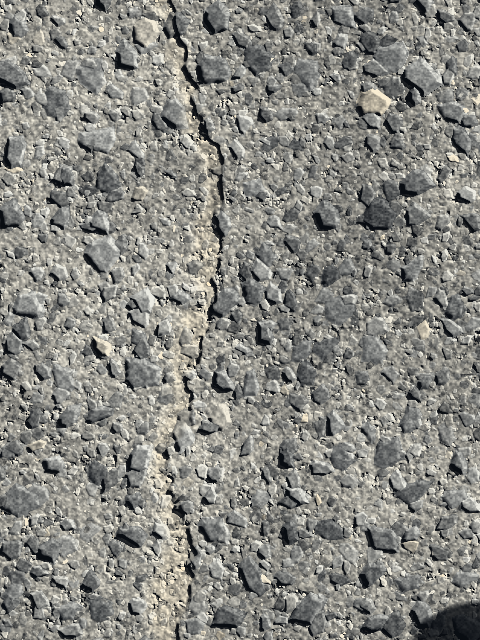
A WebGL 2 fragment shader for this texture:

```glsl
#version 300 es
precision highp float;
// Worn asphalt in low sun: faceted stones of six sizes sit in a rough, pitted bed
// that is split by a ragged sandy crack. The layers build a height field, which is
// then lit by its slope towards the sun and by short marched shadows.

uniform vec2 u_resolution;
out vec4 fragColor;

const float TAU = 6.2832;
const vec2 SUN = vec2(0.75, 0.66);
const int LAYERS = 6;
const int SHADOW_STEPS = 4;

struct Surface {
    float height;
    float tone;
    float warmth;
};

float hash(vec2 p) {
    return fract(sin(dot(p, vec2(127.1, 311.7))) * 43758.5453);
}

float noise(vec2 p) {
    vec2 i = floor(p);
    vec2 f = fract(p);
    f = f * f * (3.0 - 2.0 * f);
    return mix(mix(hash(i), hash(i + vec2(1, 0)), f.x),
               mix(hash(i + vec2(0, 1)), hash(i + vec2(1, 1)), f.x), f.y);
}

// 1 inside the broken, winding crack, 0 on the slabs; its left bank is shallow
float crackMask(vec2 p) {
    float bend = (p.y - 0.66) / 0.17;
    float path = 0.275 + 0.075 * exp(-bend * bend) + 0.03 * (noise(p.yy * 14.0) - 0.5);
    float ragged = 0.03 * (noise(p * 24.0) - 0.5) + 0.016 * (noise(p * 60.0) - 0.5);
    float side = p.x - path + ragged;
    float halfWidth = 0.022 * noise(p * 13.0 + 7.0) - 0.003;
    float bank = side > 0.0 ? 0.008 : 0.03;
    return 1.0 - smoothstep(halfWidth, halfWidth + bank, abs(side));
}

// Irregular convex polygon, stretched along a random direction; negative inside
float facetDistance(vec2 q, float size, vec2 key) {
    float d = length(q) - size * 1.1;
    float turn = hash(key + 3.7) * TAU;
    float c = cos(turn), s = sin(turn);
    q = mat2(c, -s, s, c) * q;
    q.y *= mix(1.0, 1.7, hash(key + 5.3));
    for (int i = 0; i < 6; i++) {
        float k = float(i);
        float angle = (k + 0.7 * hash(key + k * 1.3)) * TAU / 6.0;
        float reach = size * mix(0.6, 1.0, hash(key - k * 2.1 - 9.0));
        d = max(d, dot(q, vec2(cos(angle), sin(angle))) - reach);
    }
    return d;
}

// One size of stones; coarse is 0 for grit and 1 for the largest
Surface addStones(Surface below, vec2 p, float bed, float cells, float coarse) {
    vec2 g = p * cells;
    vec2 corner = floor(g - 0.5);
    for (int n = 0; n < 4; n++) {
        vec2 cell = corner + vec2(n & 1, n >> 1);
        vec2 key = cell + coarse * 37.3;
        vec2 jitter = vec2(hash(key), hash(key + 11.9)) - 0.5;
        vec2 centre = cell + 0.5 + 0.5 * jitter;
        vec2 q = g - centre;
        float size = mix(0.36, 0.62, hash(key + 17.1));
        if (length(q) > size * 1.1) continue;

        float cleared = 0.8 * crackMask(centre / cells) * smoothstep(0.2, 0.6, coarse);
        if (hash(key + 23.7) > mix(0.95, 0.5, coarse) * (1.0 - cleared)) continue;
        float d = facetDistance(q, size, key);
        if (d > 0.0) continue;

        float dome = smoothstep(0.0, 0.2, -d) * mix(0.08, 0.2, hash(key + 29.3));
        float top = bed + (dome + 0.2 * dot(q, jitter)) / cells;
        float cover = smoothstep(0.0, 0.0006, top - below.height);
        float pale = step(0.95, hash(key + 31.9));
        float tone = mix(0.61, 0.45, coarse) + 0.18 * pale
                   + mix(0.56, 0.2, coarse) * (hash(key + 41.3) - 0.5);
        float warmth = mix(-0.25, hash(key + 43.1), max(0.8 * pale, 0.5 * (1.0 - coarse)));
        below.tone = mix(below.tone, tone, cover);
        below.warmth = mix(below.warmth, warmth, cover);
        below.height = max(below.height, top);
    }
    return below;
}

Surface asphalt(vec2 p) {
    float crack = crackMask(p);
    float bed = 0.003 * noise(p * 25.0) - 0.006 * crack;
    float grit = noise(p * 130.0);
    float dust = noise(p * 260.0);
    float pit = smoothstep(0.58, 0.76, 0.6 * noise(p * 70.0 + 3.0) + 0.4 * noise(p * 150.0));
    Surface s = Surface(bed + 0.0016 * grit + 0.001 * dust - 0.003 * pit,
                        0.42 + 0.16 * grit + 0.16 * dust - 0.16 * pit, 0.15);
    for (int i = 0; i < LAYERS; i++) {
        float k = float(i);
        s = addStones(s, p, bed, 150.0 * pow(0.64, k), k / float(LAYERS - 1));
    }
    // Chipped relief on everything, pale sand in the crack
    s.height += 0.0013 * noise(p * 165.0 + 5.0) + 0.0012 * noise(p * 80.0 + 9.0);
    s.tone += 0.05 * crack;
    s.warmth += 0.4 * crack;
    return s;
}

void main() {
    vec2 p = gl_FragCoord.xy / u_resolution.y;
    Surface s = asphalt(p);

    // Sunlit slopes and cast shadows
    float slope = (s.height - asphalt(p + SUN * 0.002).height) / 0.002;
    float block = 0.0;
    for (int i = 1; i <= SHADOW_STEPS; i++) {
        float reach = 0.0026 * float(i);
        block = max(block, asphalt(p + SUN * reach).height - s.height - 0.58 * reach);
    }
    float shadow = smoothstep(0.0, 0.0012, block);

    // Mineral grain and broad dusty patches
    float grain = 0.17 * (noise(p * 190.0) - 0.5) + 0.2 * (noise(p * 420.0) - 0.5);
    float patches = 0.13 * (noise(p * 7.0) - 0.5) + 0.04 * (1.0 - smoothstep(0.2, 0.5, p.x));
    float tone = (s.tone + grain + patches) * (0.99 + 0.56 * clamp(slope, -1.1, 0.9));
    tone *= 1.0 - 0.8 * shadow;

    // Large soft shadow in the lower right corner
    vec2 cornerOffset = (p - vec2(0.745, -0.01)) / vec2(0.1, 0.068);
    tone *= mix(0.25, 1.0, smoothstep(0.92, 1.08, length(cornerOffset)));

    // Cool darks, warm lights
    tone = clamp(tone, 0.05, 0.92);
    vec3 colour = tone + mix(vec3(-0.015, 0.0, 0.025), vec3(0.02, 0.005, -0.055), tone);
    colour += s.warmth * tone * vec3(0.07, 0.01, -0.08);
    fragColor = vec4(clamp(colour, 0.0, 1.0), 1.0);
}
```
